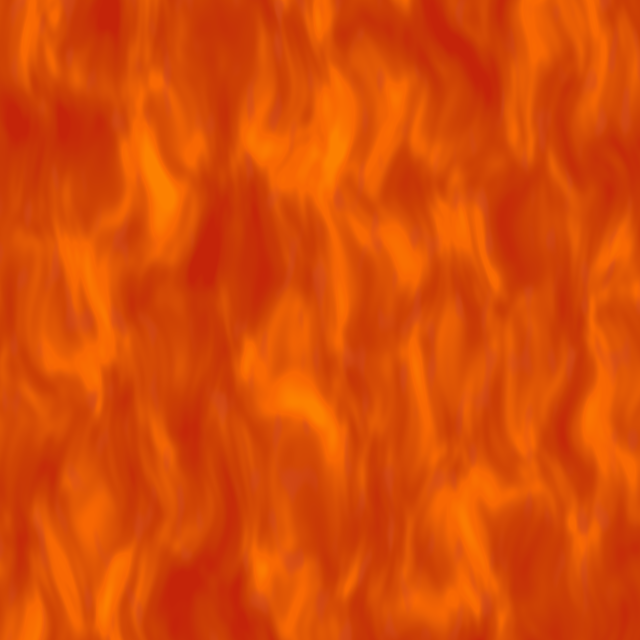
Reproduce this texture procedurally as a WebGL 1 fragment shader.

```glsl
precision highp float;
uniform vec2 u_resolution;

// Ramp from the darkest red to the brightest amber
const vec3 CRIMSON = vec3(0.77, 0.14, 0.035);
const vec3 RUST    = vec3(0.78, 0.21, 0.025);
const vec3 EMBER   = vec3(0.80, 0.25, 0.015);
const vec3 ORANGE  = vec3(0.84, 0.30, 0.02);
const vec3 FLAME   = vec3(0.89, 0.35, 0.02);
const vec3 BRIGHT  = vec3(0.97, 0.40, 0.01);
const vec3 AMBER   = vec3(0.99, 0.50, 0.005);
const vec3 ROSE    = vec3(0.81, 0.27, 0.14);

// Cells across the canvas for each layer, and the layer weights
const vec2 BROAD_CELLS  = vec2(5.3, 2.4);
const vec2 BLOB_CELLS   = vec2(12.5, 5.6);
const vec2 DETAIL_CELLS = vec2(25.0, 11.0);
const vec2 STREAK_CELLS = vec2(60.0, 20.0);
const float BROAD = 0.42;
const float BLOB = 0.50;
const float DETAIL = 0.37;
const float STREAK = 0.13;

const float FIELD_DEVIATION = 0.163;  // scales the summed layers to unit spread
const float FIELD_SHIFT = -0.12;
const vec2 WARP = vec2(0.024, 0.04);
const float SLANT = 0.03;
const float ROSE_AMOUNT = 0.45;
const float TAU = 6.2831853;

float hash(vec2 cell) {
  vec3 p = fract(vec3(cell.xyx) * vec3(0.1031, 0.1030, 0.0973));
  p += dot(p, p.yzx + 33.33);
  return fract((p.x + p.y) * p.z);
}

float corner(vec2 cell, vec2 offset) {
  float angle = TAU * hash(cell);
  return dot(vec2(cos(angle), sin(angle)), offset);
}

float gradientNoise(vec2 p) {
  vec2 cell = floor(p);
  vec2 f = fract(p);
  vec2 s = f * f * f * (f * (f * 6.0 - 15.0) + 10.0);
  vec2 e = vec2(1.0, 0.0);
  float low = mix(corner(cell, f), corner(cell + e, f - e), s.x);
  float high = mix(corner(cell + e.yx, f - e.yx), corner(cell + 1.0, f - 1.0), s.x);
  return mix(low, high, s.y);
}

// Layered noise, stretched upwards and gently bent
float flameField(vec2 uv) {
  vec2 bend = vec2(gradientNoise(uv * vec2(8.0, 6.0) + 71.3),
                   gradientNoise(uv * vec2(14.0, 6.0) + 127.6));
  vec2 p = uv + WARP * bend * 2.0;
  p.x += SLANT * p.y;
  float sum = BROAD * gradientNoise(p * BROAD_CELLS + 13.7);
  sum += BLOB * gradientNoise(p * BLOB_CELLS + 41.2);
  sum += DETAIL * gradientNoise(p * DETAIL_CELLS + 87.9);
  sum += STREAK * gradientNoise(p * STREAK_CELLS + 153.4);
  return sum / FIELD_DEVIATION + FIELD_SHIFT;
}

float ramp(float from, float to, float x) {
  return clamp((x - from) / (to - from), 0.0, 1.0);
}

vec3 heatColor(float heat) {
  vec3 color = mix(CRIMSON, RUST, ramp(-2.6, -1.6, heat));
  color = mix(color, EMBER, ramp(-1.6, -0.75, heat));
  color = mix(color, ORANGE, ramp(-0.75, 0.05, heat));
  color = mix(color, FLAME, ramp(0.05, 0.67, heat));
  color = mix(color, BRIGHT, ramp(0.67, 1.25, heat));
  return mix(color, AMBER, ramp(1.45, 2.6, heat));
}

void main() {
  vec2 uv = gl_FragCoord.xy / u_resolution.y;
  float heat = flameField(uv);
  vec3 color = heatColor(heat);

  // Faint rosy streaks in the middle tones
  float streak = smoothstep(0.12, 0.5, gradientNoise(uv * vec2(46.0, 16.0) + 211.5));
  float middle = 1.0 - smoothstep(0.5, 1.6, abs(heat - 0.2));
  color = mix(color, ROSE, ROSE_AMOUNT * streak * middle);

  gl_FragColor = vec4(color, 1.0);
}
```
